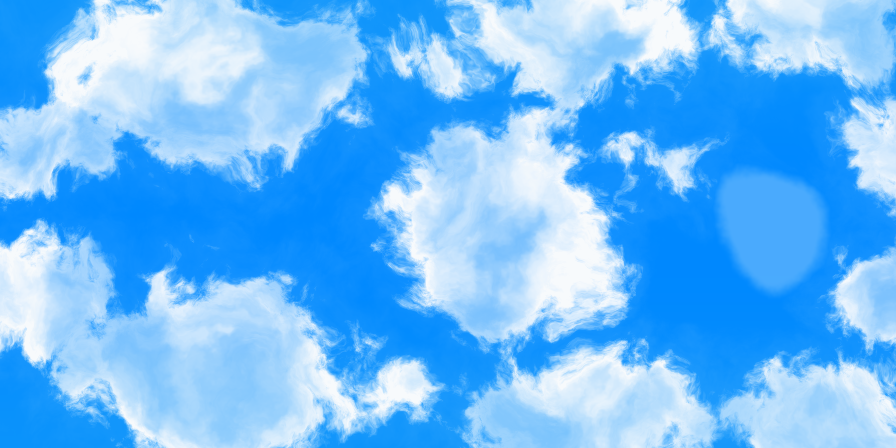
Give the GLSL for this texture, as a Shadertoy shader.

```glsl
// Bright blue sky with torn white cumulus banks and a faint veil of haze.
// Soft ellipses, folded about the middle line, set out the banks; fractal
// noise frays their edges and varies how much sky shows through them.

const vec3 DEEP_SKY = vec3(0.0, 0.535, 0.995);
const vec3 LIGHT_SKY = vec3(0.04, 0.575, 0.985);
const vec3 CLOUD_WHITE = vec3(0.97, 0.98, 0.99);

float hash(vec2 cell) {
    return fract(sin(dot(cell, vec2(127.1, 311.7))) * 43758.5453);
}

float valueNoise(vec2 p) {
    vec2 cell = floor(p);
    vec2 f = fract(p);
    f = f * f * (3.0 - 2.0 * f);
    float low = mix(hash(cell), hash(cell + vec2(1.0, 0.0)), f.x);
    float high = mix(hash(cell + vec2(0.0, 1.0)), hash(cell + 1.0), f.x);
    return mix(low, high, f.y);
}

// Fractal sum in 0..1; a larger gain gives a rougher result
float fbm(vec2 p, float gain) {
    mat2 turn = mat2(0.8, 0.6, -0.6, 0.8);
    float sum = 0.0, total = 0.0, weight = 1.0;
    for (int i = 0; i < 6; i++) {
        sum += weight * valueNoise(p);
        total += weight;
        weight *= gain;
        p = turn * p * 2.03 + 17.3;
    }
    return sum / total;
}

// Approximate depth inside an ellipse, negative outside
float bank(vec2 p, vec2 center, vec2 radius) {
    return (1.0 - length((p - center) / radius)) * min(radius.x, radius.y);
}

// Depth inside the nearest cloud bank
float cloudDepth(vec2 p) {
    vec2 q = vec2(p.x, abs(p.y - 0.5));
    float d = bank(q, vec2(0.47, 0.33), vec2(0.35, 0.22));
    d = max(d, bank(q, vec2(0.08, 0.18), vec2(0.29, 0.13)));
    d = max(d, bank(q, vec2(1.12, 0.00), vec2(0.24, 0.28)));
    d = max(d, bank(q, vec2(1.29, 0.45), vec2(0.28, 0.15)));
    d = max(d, bank(q, vec2(0.94, 0.39), vec2(0.14, 0.05)));
    d = max(d, bank(q, vec2(1.83, 0.46), vec2(0.23, 0.15)));
    d = max(d, bank(q, vec2(1.97, 0.17), vec2(0.14, 0.14)));
    return max(d, bank(p, vec2(1.45, 0.63), vec2(0.13, 0.06)));
}

void mainImage(out vec4 fragColor, in vec2 fragCoord) {
    vec2 p = fragCoord / iResolution.y;
    p.x *= 2.0 * iResolution.y / iResolution.x;

    // Lobes bend the outline, finer noise frays it
    vec2 lobes = vec2(fbm(p * 5.0, 0.5), fbm(p * 5.0 + 41.0, 0.5)) - 0.5;
    float fray = fbm(p * 13.0 + lobes * 2.0, 0.62) - 0.5;
    float depth = cloudDepth(p + 0.16 * lobes) + 0.20 * fray;

    // Opacity: thin blue hollows, thick white puffs and bright rims
    float cover = smoothstep(-0.025, 0.05, depth);
    float puffs = fbm(p * 4.5 + lobes * 1.5 + 9.0, 0.5);
    float body = mix(0.48, 0.97, smoothstep(0.26, 0.74, puffs));
    float rim = smoothstep(0.0, 0.03, depth) * (1.0 - smoothstep(0.03, 0.10, depth));
    float cloud = cover * min(body + 0.16 * rim + 0.12 * fray, 1.0);

    // Haze around the banks and one smooth translucent patch
    float haze = 0.13 * smoothstep(-0.12, 0.02, depth) * fbm(p * 3.0 + 5.0, 0.5);
    float patchDepth = bank(p + 0.12 * lobes, vec2(1.71, 0.49), vec2(0.125, 0.135));
    float veil = 0.30 * smoothstep(-0.01, 0.03, patchDepth);

    float skyLight = smoothstep(0.1, 0.5, abs(p.y - 0.5));
    vec3 color = mix(DEEP_SKY, LIGHT_SKY, skyLight);
    color = mix(color, CLOUD_WHITE, max(cloud, max(haze, veil)));
    fragColor = vec4(color, 1.0);
}
```
